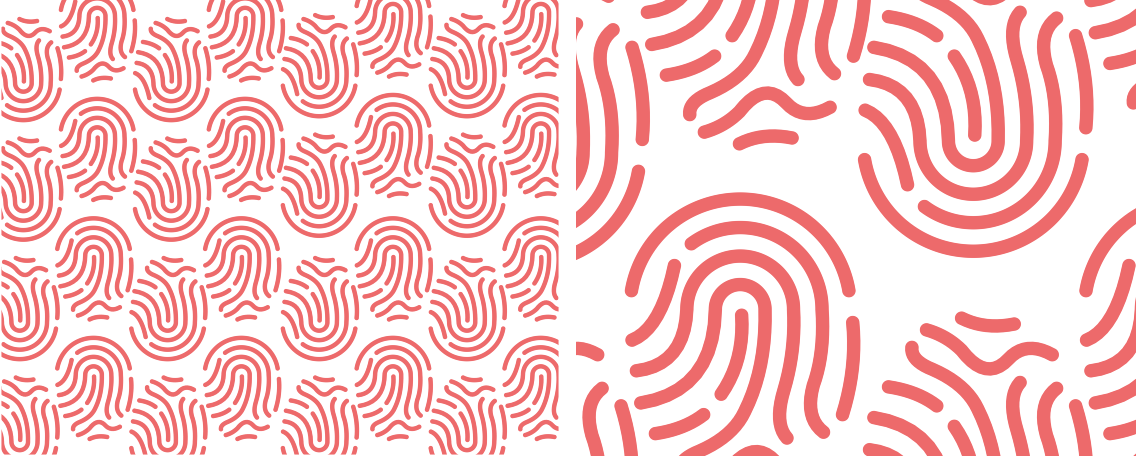
Left, the full canvas; right, a detail of the centre.
Reproduce this pattern procedurally as a Shadertoy shader.

```glsl
// Coral whorls of rounded ridges on white, alternately upright and mirrored top to bottom.
// Each whorl is a set of concentric arcs continued by Bezier ridges; two staggered
// grids repeat it, with two quarters of the sheet nudged slightly out of register.

// Distance to a circular arc about the origin; angles run clockwise from straight up.
float arc(vec2 p, float radius, float from, float to) {
    float a = clamp(atan(p.x, p.y), from, to);
    return length(p - radius * vec2(sin(a), cos(a)));
}

float segment(vec2 p, vec2 a, vec2 b) {
    vec2 ab = b - a;
    return length(p - a - ab * clamp(dot(p - a, ab) / dot(ab, ab), 0.0, 1.0));
}

// Distance to a quadratic Bezier, walked in short segments.
float bend(vec2 p, vec2 a, vec2 control, vec2 b) {
    float d = 1e3;
    vec2 last = a;
    for (int i = 1; i <= 10; i++) {
        float t = float(i) / 10.0;
        vec2 next = mix(mix(a, control, t), mix(control, b, t), t);
        d = min(d, segment(p, last, next));
        last = next;
    }
    return d;
}

// Distance to the centre lines of one whorl, arcs centred on the origin.
float whorl(vec2 p) {
    // Concentric crowns, the outer two cut short
    float d = 1e3;
    for (int i = 0; i < 4; i++) {
        float from = i == 3 ? -1.40 : i == 2 ? -0.64 : -1.571;
        float to = i == 3 ? 1.40 : 1.571;
        d = min(d, arc(p, 17.0 + 19.5 * float(i), from, to));
    }

    // Core and right-hand ridges
    d = min(d, bend(p, vec2(1, -4), vec2(3, -35), vec2(-13, -58)));
    d = min(d, bend(p, vec2(77, -9), vec2(80, -40), vec2(70, -72)));
    d = min(d, bend(p, vec2(56, 0), vec2(58, -30), vec2(50, -52)));
    d = min(d, bend(p, vec2(50, -52), vec2(44, -74), vec2(57, -84)));
    d = min(d, bend(p, vec2(36.5, 0), vec2(38, -28), vec2(30, -55)));
    d = min(d, bend(p, vec2(30, -55), vec2(23, -78), vec2(32, -88)));

    // Left-hand ridges sweeping outward
    d = min(d, bend(p, vec2(-45, 30), vec2(-54, -13), vec2(-74, -21)));
    d = min(d, bend(p, vec2(-36.5, 0), vec2(-38, -38), vec2(-71, -42)));
    d = min(d, bend(p, vec2(-17, 0), vec2(-18, -56), vec2(-68, -64)));
    d = min(d, bend(p, vec2(-25, -72), vec2(-38, -82), vec2(-58, -85)));

    // Long ridge from the inner crown to its hooked end
    d = min(d, bend(p, vec2(17, 0), vec2(18, -40), vec2(3, -70)));
    d = min(d, bend(p, vec2(3, -70), vec2(-5, -87), vec2(-28, -97)));
    d = min(d, bend(p, vec2(-28, -97), vec2(-43, -103), vec2(-42, -112)));

    // Wavy base and the short dash beneath it
    d = min(d, bend(p, vec2(-32, -124), vec2(-18, -120), vec2(-8, -110)));
    d = min(d, bend(p, vec2(-8, -110), vec2(9, -88), vec2(24, -104)));
    d = min(d, bend(p, vec2(24, -104), vec2(36, -117), vec2(54, -107)));
    return min(d, bend(p, vec2(-8, -132), vec2(8, -124), vec2(28, -128)));
}

// One grid of whorls; facing is 1 for upright and -1 for mirrored.
float whorlGrid(vec2 p, vec2 firstCentre, float facing) {
    vec2 period = vec2(303.5, 245.3);
    vec2 q = p - firstCentre;
    vec2 cell = round(q / period);
    q -= cell * period;

    // Register shifts of the lower left and upper right quarters
    bool isRight = cell.x > 1.5, isUpper = cell.y > 1.5;
    if (!isRight && !isUpper) q.x += 7.5;
    if (isRight && isUpper) q.y -= 8.0;

    return cell.y > 3.5 ? 1e3 : whorl(vec2(q.x, facing * q.y - 28.0));
}

void mainImage(out vec4 fragColor, in vec2 fragCoord) {
    float unit = 936.0 / iResolution.y;   // the canvas is 936 units tall
    vec2 p = fragCoord * unit;

    float d = min(whorlGrid(p, vec2(199.5, 139.0), 1.0),
                  whorlGrid(p, vec2(48.0, 57.0), -1.0));
    float ink = 1.0 - smoothstep(-0.6 * unit, 0.6 * unit, d - 4.6);

    // Narrow blank margin at the sides and foot
    float inset = min(min(p.x, iResolution.x * unit - p.x), p.y) - 3.0;
    ink *= smoothstep(-0.5 * unit, 0.5 * unit, inset);

    fragColor = vec4(mix(vec3(1.0), vec3(0.93, 0.415, 0.42), ink), 1.0);
}
```
